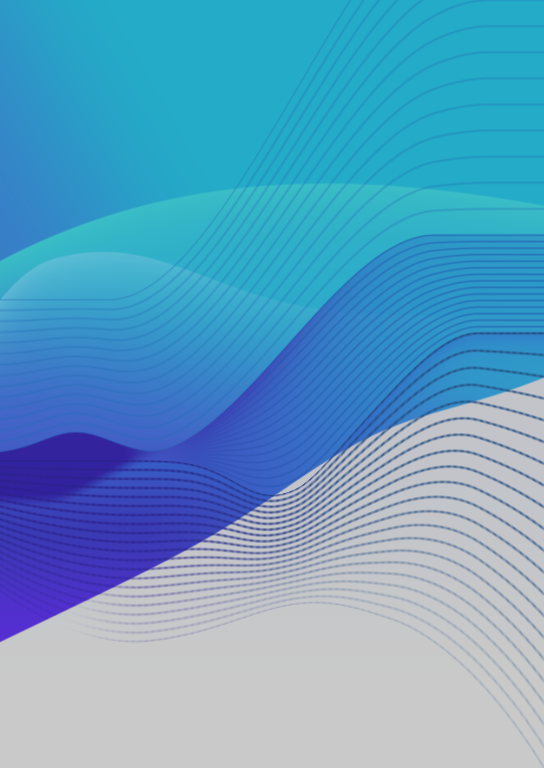
Reproduce this background procedurally as a Shadertoy shader.

```glsl
float bump(float x, float center, float width) {
    float d = (x - center) / width;
    return exp(-d * d);
}

// Soft-edged mask, 1 where the signed height is positive
float above(float height) {
    float soft = max(1.0 / iResolution.y, 0.0018);
    return smoothstep(-soft, soft, height);
}

// Evenly spaced strands between two curves; t runs 0 to 1 across them
float strands(float t, float count, float halfWidth) {
    float phase = t * count;
    float slope = length(vec2(dFdx(phase), dFdy(phase))) * iResolution.y;
    float dist = abs(fract(phase + 0.5) - 0.5) / max(slope, 0.001);
    float soft = max(1.0 / iResolution.y, 0.0016);
    float inside = above(t * 0.4 + 0.002) * above((1.0 - t) * 0.4 + 0.002);
    return inside * (1.0 - smoothstep(halfWidth - soft, halfWidth + soft, dist));
}

// Boundary curves, as heights over x
float domeEdge(float x) {
    float d = x - 0.6;
    return 0.761 - 0.22 * d * d + 0.1 * d * d * d;
}

float paleEdge(float x) {
    float leftDip = max(0.1 - x, 0.0);
    return 0.588 + 0.084 * bump(x, 0.19, 0.27) - 3.0 * leftDip * leftDip;
}

float groundEdge(float x) {
    return 0.164 + 0.34 * x + 0.036 * bump(x, 0.68, 0.22);
}

float ribbonTop(float x) {
    return 0.409 + 0.285 * smoothstep(0.26, 0.8, x) + 0.028 * bump(x, 0.14, 0.09);
}

float ribbonBottom(float x) {
    return 0.4 + 0.166 * smoothstep(0.54, 0.88, x) - 0.045 * bump(x, 0.5, 0.1);
}

float fanBottom(float x) {
    float leftRise = max(0.28 - x, 0.0), rightDrop = max(x - 0.72, 0.0);
    return 0.16 + 0.055 * bump(x, 0.58, 0.2) + 0.9 * leftRise * leftRise
         - 2.05 * rightDrop * rightDrop;
}

void mainImage(out vec4 fragColor, in vec2 fragCoord) {
    vec2 uv = fragCoord / iResolution.xy;
    float x = uv.x, y = uv.y;
    float top = ribbonTop(x), low = ribbonBottom(x);

    // Sky
    vec3 color = mix(vec3(0.22, 0.49, 0.78), vec3(0.14, 0.67, 0.78),
                     smoothstep(-0.02, 0.5, x + (y - 0.65) * 0.8));

    // Dome with a bright rim
    float domeDepth = domeEdge(x) - y;
    vec3 dome = mix(vec3(0.26, 0.38, 0.78), vec3(0.17, 0.67, 0.79),
                    smoothstep(0.43, 0.72, y + 0.15 * x));
    dome = mix(dome, vec3(0.25, 0.77, 0.77), 0.75 * exp(-max(domeDepth, 0.0) * 18.0));
    color = mix(color, dome, above(domeDepth));

    // Pale veil below the inner rim
    float veilDepth = paleEdge(x) - y;
    float veil = above(veilDepth) * exp(-max(veilDepth, 0.0) * 24.0);
    color = mix(color, vec3(0.5, 0.77, 0.88), veil * mix(0.55, 0.15, smoothstep(0.1, 0.6, x)));

    // Indigo lower left
    vec3 indigo = mix(vec3(0.33, 0.18, 0.82), vec3(0.23, 0.22, 0.7), smoothstep(0.17, 0.32, y));
    color = mix(color, indigo, (1.0 - smoothstep(0.3, 0.45, y)) * (1.0 - smoothstep(0.25, 0.65, x)));

    // Upper fan of faint strands
    float crest = 0.61 + 0.56 * smoothstep(0.2, 0.9, x);
    float upperFan = strands((y - top) / (crest - top), 14.0, 0.0013);
    color = mix(color, vec3(0.12, 0.42, 0.7), upperFan * 0.33);

    // Ribbon body, shaded along its upper edge
    float span = max(top - low, 0.004);
    float ribbon = above(top - y) * above(y - low) * smoothstep(0.24, 0.38, x);
    vec3 ribbonColor = mix(vec3(0.23, 0.36, 0.77), vec3(0.17, 0.54, 0.78), smoothstep(0.35, 0.85, x));
    color = mix(color, ribbonColor, ribbon * mix(0.85, 0.55, x));
    float edgeShade = exp(-max(top - y, 0.0) * 28.0) * (1.0 - smoothstep(0.4, 0.75, x));
    color = mix(color, vec3(0.25, 0.22, 0.7), ribbon * edgeShade * 0.8);
    float weave = strands((top - y) / span, 15.0, 0.001) * smoothstep(0.3, 0.4, x);
    color = mix(color, vec3(0.12, 0.3, 0.65), weave * mix(0.25, 0.55, x));

    // Blue shade under the ribbon
    float underShade = above(low - y) * exp(-max(low - y, 0.0) * 26.0);
    color = mix(color, vec3(0.18, 0.38, 0.78), underShade * 0.6);

    // Dark lens on the left
    float lensBottom = 0.35 + 0.06 * smoothstep(0.08, 0.3, x);
    float lens = above(top - y) * smoothstep(-0.012, 0.008, y - lensBottom)
               * (1.0 - smoothstep(0.22, 0.32, x));
    color = mix(color, vec3(0.19, 0.1, 0.59), lens * 0.85);

    // Grey ground
    float ground = above(groundEdge(x) - y);
    vec3 grey = mix(vec3(0.79), vec3(0.76, 0.77, 0.79), smoothstep(0.05, 0.4, y));
    color = mix(color, grey, ground);

    // Lower fan of stippled strands, fading downward
    float t = (low - y) / (low - fanBottom(x));
    float fan = strands(t, 20.0, 0.0015);
    float stipple = 0.82 + 0.18 * sin(x * 520.0);
    float fade = mix(0.85, 0.2, smoothstep(0.3, 1.0, t))
               * mix(1.0, smoothstep(0.1, 0.28, x), ground);
    vec3 strandColor = mix(vec3(0.17, 0.13, 0.55), vec3(0.14, 0.3, 0.5), smoothstep(0.2, 0.75, x));
    color = mix(color, strandColor, fan * fade * stipple);

    fragColor = vec4(color, 1.0);
}
```
